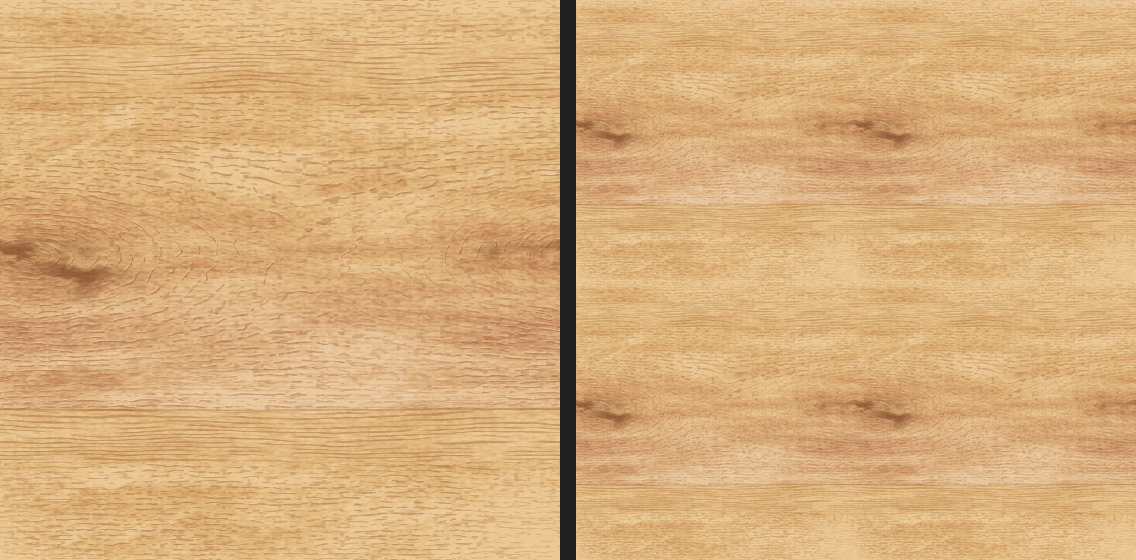
Left: one tile. Right: repeated 2 by 2.
This texture is drawn by a three.js fragment shader. Its source:

```glsl
// Tiling oak board: horizontal grain, dashed pores, cathedral rings and brown knots.
varying vec2 vUv;

const float PI = 3.14159265;
const vec3 PALE = vec3(0.92, 0.79, 0.59);
const vec3 GOLD = vec3(0.875, 0.71, 0.475);
const vec3 AMBER = vec3(0.825, 0.62, 0.405);
const vec3 UMBER = vec3(0.70, 0.44, 0.27);
const vec3 PORE = vec3(0.61, 0.37, 0.20);
const vec3 KNOT = vec3(0.48, 0.27, 0.15);
const vec3 SHEEN = vec3(0.95, 0.82, 0.70);
const vec2 HEART = vec2(0.06, 0.54);   // centre of the rings
const float RING_COUNT = 105.0;        // odd, so the mirrored rings meet cleanly
const float RING_BULGE = 0.15;
const float HEART_REACH = 0.13;
const float PORE_WIDTH = 0.0013;
const float BASE_TONE = 0.27;
const float STREAK_CONTRAST = 0.95;
const float FIBRE_CONTRAST = 0.34;
const float LINE_COUNT = 125.0;        // fine lines of the strips

float hash(vec2 p) {
  return fract(sin(dot(p, vec2(127.1, 311.7))) * 43758.5453);
}

float cellHash(vec2 cell, vec2 period) {
  return hash(floor(mod(cell + 0.5, period)));
}

// Value noise that wraps after a whole number of cells
float noise(vec2 uv, vec2 cells) {
  vec2 i = floor(uv * cells);
  vec2 f = fract(uv * cells);
  f = f * f * (3.0 - 2.0 * f);
  float low = mix(cellHash(i, cells), cellHash(i + vec2(1.0, 0.0), cells), f.x);
  float high = mix(cellHash(i + vec2(0.0, 1.0), cells), cellHash(i + 1.0, cells), f.x);
  return mix(low, high, f.y);
}

float fbm(vec2 uv, vec2 cells) {
  float sum = 0.0;
  float weight = 0.5333;
  for (int i = 0; i < 4; i++) {
    sum += weight * noise(uv + 0.37 / cells, cells);
    weight *= 0.5;
    cells *= 2.0;
  }
  return sum;
}

vec2 wrapDelta(vec2 uv, vec2 centre) {
  return fract(uv - centre + 0.5) - 0.5;
}

float blob(vec2 uv, vec2 centre, vec2 size) {
  vec2 q = wrapDelta(uv, centre) / size;
  return exp(-dot(q, q));
}

float band(float y, float low, float high) {
  return smoothstep(low - 0.003, low + 0.003, y) * (1.0 - smoothstep(high - 0.003, high + 0.003, y));
}

// Chains of short ragged pores along rings that close around the heart
float pores(vec2 uv) {
  float d = wrapDelta(uv, HEART).y;
  float angle = PI * (uv.x - HEART.x);
  float bulge = RING_BULGE * exp(-d * d * 16.0);
  float h = bulge * sin(angle);
  float radius = sqrt(d * d + h * h + 0.00002);
  float slope = length(vec2(h * bulge * PI * cos(angle), d)) / radius;
  float wobble = 2.0 * fbm(uv, vec2(5.0, 12.0)) + 0.4 * noise(uv, vec2(60.0, 80.0));
  float gap = abs(fract(radius * RING_COUNT + wobble) - 0.5) / (RING_COUNT * max(slope, 0.2));
  float width = PORE_WIDTH * mix(0.5, 1.4, noise(uv, vec2(210.0, 230.0)));
  float line = 1.0 - smoothstep(width * 0.4, width * 1.5, gap);
  float dash = smoothstep(0.33, 0.55, noise(uv, vec2(105.0, 210.0)));
  float patches = smoothstep(0.28, 0.58, fbm(uv, vec2(5.0, 14.0)));
  return line * dash * mix(0.5, 1.0, patches);
}

vec3 woodColour(float tone) {
  vec3 colour = mix(PALE, GOLD, clamp(tone / 0.4, 0.0, 1.0));
  colour = mix(colour, AMBER, clamp((tone - 0.4) / 0.3, 0.0, 1.0));
  return mix(colour, UMBER, clamp((tone - 0.7) / 0.5, 0.0, 1.0));
}

void main() {
  vec2 uv = vUv;
  float d = wrapDelta(uv, HEART).y;
  float heart = exp(-d * d / (HEART_REACH * HEART_REACH));
  float side = 0.5 + 0.5 * cos(2.0 * PI * uv.x);

  // Zones: two straight-grained strips and a rosy lower part
  float edgeY = uv.y + 0.006 * (fbm(uv, vec2(4.0, 4.0)) - 0.5);
  float strips = band(edgeY, 0.175, 0.268) + band(edgeY, 0.832, 0.922);
  float rosy = smoothstep(0.262, 0.272, edgeY) * (1.0 - smoothstep(0.40, 0.56, uv.y));

  // Long streaks bent around the heart, and fine fibres
  float bend = 0.35 * d * heart * (1.0 - side) + 0.02 * (fbm(uv, vec2(3.0, 6.0)) - 0.5);
  vec2 grain = vec2(uv.x, uv.y + bend);
  float tone = BASE_TONE + STREAK_CONTRAST * (1.0 - 0.5 * strips) * (fbm(grain, vec2(4.0, 30.0)) - 0.5);
  tone += 0.4 * (fbm(uv, vec2(5.0, 9.0)) - 0.5) + heart * (0.21 + 0.14 * side);
  tone += rosy * (0.32 * side - 0.09);
  tone -= 0.22 * blob(uv, vec2(0.52, 0.30), vec2(0.22, 0.035));
  tone += FIBRE_CONTRAST * (noise(grain, vec2(60.0, 340.0)) - 0.5);
  tone += FIBRE_CONTRAST * (noise(uv, vec2(190.0, 300.0)) - 0.5);

  // Pale slanting ray flecks; their slope closes over the tile
  vec2 rayCells = vec2(9.0, 30.0);
  float rays = smoothstep(0.6, 0.85, noise(vec2(uv.x, 2.0 * uv.y - uv.x), rayCells));
  tone -= 0.26 * rays * (1.0 - heart) * (1.0 - strips) * smoothstep(0.4, 0.6, fbm(uv, vec2(6.0, 8.0)));

  vec3 colour = woodColour(tone);
  colour.b += 0.035 * rosy + 0.012 * heart;

  // Pores with a light rim, and stray short pores between the rings
  float rim = pores(uv + vec2(0.001, -0.0024));
  colour = mix(colour, SHEEN, rim * (0.12 + 0.35 * max(heart, rosy)));
  float stray = smoothstep(0.68, 0.88, noise(grain, vec2(90.0, 270.0)));
  float pore = max(pores(uv), 0.55 * stray);
  colour = mix(colour, PORE, pore * (0.42 + 0.10 * heart) * (1.0 - 0.75 * strips));

  // Fine lines in the strips, and the plank joint
  float wave = sin(2.0 * PI * (grain.y * LINE_COUNT + 2.5 * fbm(uv, vec2(4.0, 24.0))));
  float lines = smoothstep(0.1, 0.95, wave) * smoothstep(0.2, 0.6, noise(grain, vec2(16.0, 120.0)));
  colour = mix(colour, PORE, lines * (0.40 * strips + 0.14 * rosy));
  colour = mix(colour, PORE, 0.35 * (1.0 - smoothstep(0.0008, 0.0024, abs(edgeY - 0.268))));

  // Knots: ragged brown smudges
  float knots = blob(uv, vec2(0.03, 0.55), vec2(0.07, 0.024)) + blob(uv, vec2(0.14, 0.515), vec2(0.07, 0.04));
  knots += 0.6 * blob(uv, vec2(0.85, 0.545), vec2(0.09, 0.018));
  float ragged = smoothstep(0.42, 0.64, fbm(uv, vec2(18.0, 44.0)));
  colour = mix(colour, KNOT, clamp(knots * (0.10 + 0.65 * ragged), 0.0, 0.7));

  gl_FragColor = vec4(colour, 1.0);
}
```
